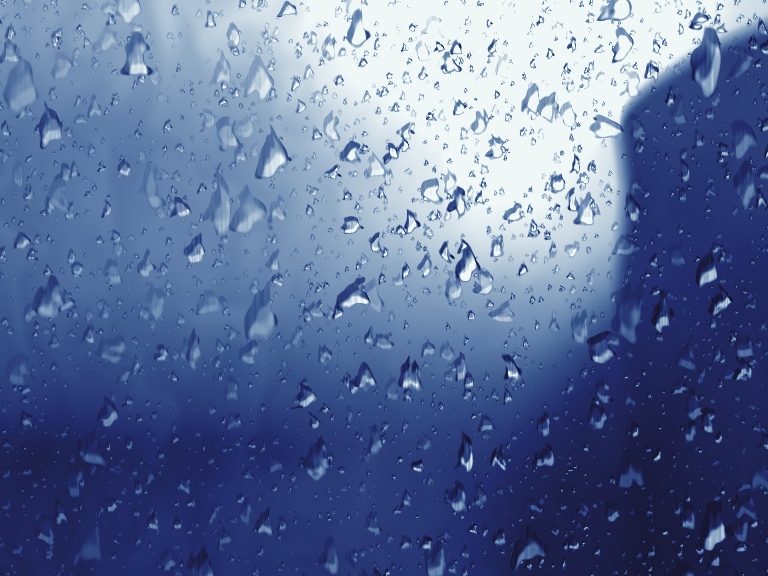
Give the GLSL for this texture, as a WebGL 2 fragment shader.

```glsl
#version 300 es
precision highp float;
// Rain drops on a cold window pane with a blurred bright sky and dark buildings behind.

uniform vec2 u_resolution;
out vec4 fragColor;

const vec3 INK   = vec3(0.09, 0.09, 0.20);
const vec3 NAVY  = vec3(0.13, 0.17, 0.42);
const vec3 BLUE  = vec3(0.21, 0.32, 0.54);
const vec3 STEEL = vec3(0.38, 0.50, 0.67);
const vec3 MIST  = vec3(0.58, 0.68, 0.78);
const vec3 SKY   = vec3(0.94, 0.97, 0.97);

const float SHADE_DEPTH = 0.62;   // darkening under the upper edge of a drop
const float GLINT       = 0.62;   // brightening along the lower edge
const float RIM_WIDTH   = 0.16;   // outline width relative to drop radius
const float WOBBLE      = 0.95;   // irregularity of the drop outline

float hash(vec2 p) {
    vec3 q = fract(p.xyx * vec3(0.1031, 0.1030, 0.0973));
    q += dot(q, q.yzx + 33.33);
    return fract((q.x + q.y) * q.z);
}

float noise(vec2 p) {
    vec2 i = floor(p), f = fract(p);
    f = f * f * (3.0 - 2.0 * f);
    return mix(mix(hash(i), hash(i + vec2(1, 0)), f.x),
               mix(hash(i + vec2(0, 1)), hash(i + vec2(1, 1)), f.x), f.y);
}

// Tone 0..1 to colour, in five even steps
vec3 palette(float tone) {
    float s = clamp(tone, 0.0, 1.0) * 5.0;
    vec3 c = mix(INK, NAVY, clamp(s, 0.0, 1.0));
    c = mix(c, BLUE, clamp(s - 1.0, 0.0, 1.0));
    c = mix(c, STEEL, clamp(s - 2.0, 0.0, 1.0));
    c = mix(c, MIST, clamp(s - 3.0, 0.0, 1.0));
    return mix(c, SKY, clamp(s - 4.0, 0.0, 1.0));
}

float bump(float x, float width) { return exp(-x * x / (width * width)); }

// Out-of-focus view behind the glass, uv in 0..1
float sceneTone(vec2 uv) {
    float cloud = noise(uv * vec2(5.0, 6.0)) - 0.5;
    float u = uv.x + 0.02 * cloud, v = uv.y + 0.04 * cloud;
    float tone = 0.20 + 0.38 * smoothstep(0.12, 0.6, v) + 0.20 * smoothstep(0.68, 1.0, v);
    tone -= 0.07 * (1.0 - smoothstep(0.0, 0.25, u));
    tone += 0.45 * bump(u - 0.66, 0.21 + 0.10 * v) * smoothstep(0.22, 0.72, v);
    tone += 0.10 * bump(u - 0.47, 0.12) * bump(v - 0.15, 0.2);
    tone -= 0.08 * bump(v - 0.23, 0.06) * (1.0 - smoothstep(0.3, 0.6, u));

    // Low soft building, then the tall one with a slanted roof
    float nearTone = mix(0.06, 0.30, smoothstep(0.0, 0.85, v)) + 0.10 * cloud;
    float wall = mix(0.64, 0.80, smoothstep(0.05, 0.6, v));
    float low = smoothstep(wall - 0.06, wall + 0.06, u) * (1.0 - smoothstep(0.42, 0.6, v));
    tone = mix(tone, nearTone, 0.72 * low);
    float roof = 0.78 + 0.41 * sqrt(max(u - 0.81, 0.0));
    float tall = smoothstep(0.79, 0.825, u) * (1.0 - smoothstep(roof - 0.03, roof + 0.02, v));
    return mix(tone, nearTone, tall);
}

// Ragged pear outline, negative inside, radius about 1
float dropShape(vec2 q, vec2 seed, float bend) {
    q.x += bend * (q.y * q.y - 0.4);
    q.x *= 1.0 + 0.35 * clamp(q.y, -1.0, 1.2);
    return length(q) - 0.95 + WOBBLE * (noise(q * 1.7 + seed) - 0.5);
}

// One size class of drops, drawn over the tone so far
float dropLayer(float tone, float back, vec2 p, float cell, float density, float seed) {
    vec2 home = floor(p / cell);
    for (int k = 0; k < 9; k++) {
        vec2 id = home + vec2(k % 3 - 1, k / 3 - 1);
        vec2 key = id + seed * 17.0 + 60.0;
        if (hash(key + 3.7) > density) continue;
        vec2 jitter = vec2(hash(key), hash(key + 41.3)) - 0.5;
        float pick = hash(key + 11.9);
        float radius = cell * mix(0.10, 0.20, pick);
        float stretch = mix(1.0, 2.1, hash(key + 23.1));
        vec2 q = (p - (id + 0.5 + 0.85 * jitter) * cell) / (radius * vec2(1.0, stretch));
        if (dot(q, q) > 4.5) continue;

        float bend = 1.1 * (hash(key + 7.3) - 0.5);
        vec2 form = key * 5.3;
        float soft = 1.2 / (u_resolution.y * radius);
        float d = dropShape(q, form, bend);
        float body = 1.0 - smoothstep(-soft, soft, d);
        if (body <= 0.0) continue;

        // Shifted outlines leave a dark upper and a bright lower crescent
        vec2 shift = vec2(-0.28, 0.52);
        float upper = smoothstep(-0.30, 0.22, dropShape(q + shift, form, bend));
        float lower = smoothstep(-0.22, 0.18, dropShape(q - shift, form, bend));
        float rim = smoothstep(-RIM_WIDTH - soft, -0.03, d) * smoothstep(0.5, -0.5, q.y - q.x * 0.6);
        float contrast = mix(0.28, 1.0, pow(hash(key + 29.7), 1.4));
        contrast *= mix(0.65, 1.0, smoothstep(0.4, 0.75, p.x));
        float streak = noise(vec2(q.x * 7.0, q.y * 1.2) + form) - 0.5;

        float inside = back + 0.04 + contrast * 0.22 * streak;
        inside -= contrast * SHADE_DEPTH * upper * (0.2 + back);
        inside += contrast * GLINT * lower * (1.0 - upper) * (1.25 - back);
        inside -= contrast * 0.75 * rim * back;
        tone = mix(tone, inside, body);
    }
    return tone;
}

void main() {
    vec2 uv = gl_FragCoord.xy / u_resolution;
    vec2 p = gl_FragCoord.xy / u_resolution.y;
    float back = sceneTone(uv);

    // Thin film of water running down the glass
    float film = noise(p * vec2(26.0, 9.0) + 2.0 * noise(p * 14.0)) - 0.5;
    float tone = back + 0.07 * film * (1.0 - 0.6 * smoothstep(0.2, 0.6, uv.x));

    // Specks first, large drops last
    tone = dropLayer(tone, back, p, 0.017, 0.32, 1.0);
    tone = dropLayer(tone, back, p, 0.036, 0.55, 2.0);
    tone = dropLayer(tone, back, p, 0.075, 0.75, 3.0);
    tone = dropLayer(tone, back, p, 0.140, 0.78, 4.0);
    fragColor = vec4(palette(tone), 1.0);
}
```
